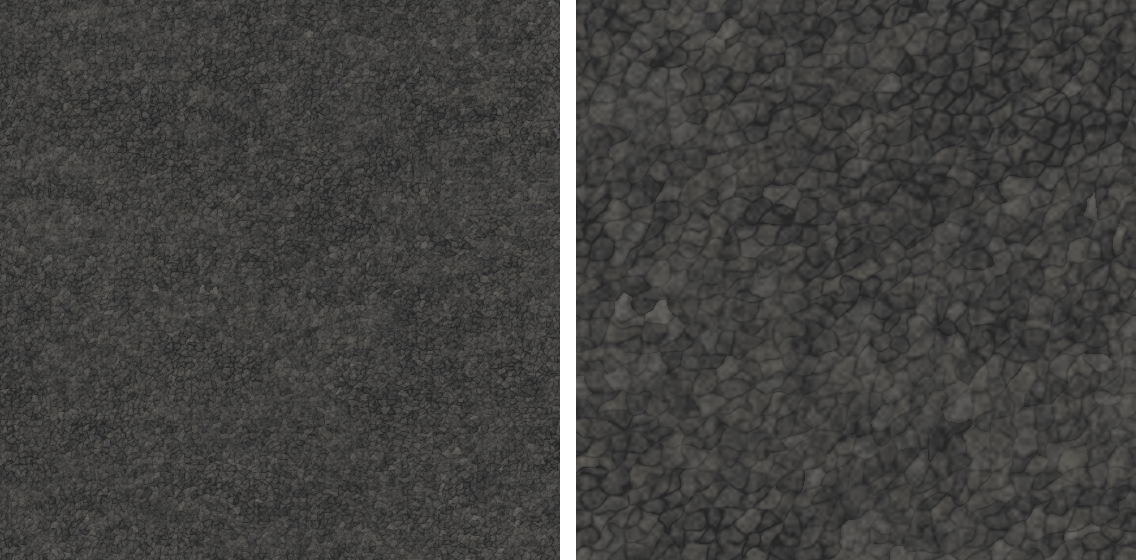
Left: the whole. Right: its middle third, enlarged.
This texture is drawn by a WebGL 2 fragment shader. Its source:

```glsl
#version 300 es
precision highp float;

#define GRAINS 88.0          // grains across the canvas
#define STRETCH 1.28         // elongation of each grain
#define LEAN 0.65            // mean grain direction, radians
#define LEAN_SPREAD 1.5      // variation of that direction
#define WARP 0.55            // outline irregularity, in grains
#define BASE_TONE 0.270
#define GRAIN_CONTRAST 0.070
#define CRACK_DEPTH 0.085
#define CRACK_WIDTH 0.36     // in grains
#define GRIT 0.075
#define RELIEF 0.022
#define WARMTH 0.045

uniform vec2 u_resolution;
out vec4 fragColor;

// Integer hash giving three values in 0..1
vec3 hash3(vec2 cell) {
  uvec3 v = uvec3(ivec3(ivec2(cell), 17)) * 1664525u + 1013904223u;
  v.x += v.y * v.z; v.y += v.z * v.x; v.z += v.x * v.y;
  v ^= v >> 16u;
  v.x += v.y * v.z; v.y += v.z * v.x; v.z += v.x * v.y;
  return vec3(v >> 8u) / 16777216.0;
}

float valueNoise(vec2 p) {
  vec2 i = floor(p), f = fract(p);
  f = f * f * (3.0 - 2.0 * f);
  float low = mix(hash3(i).x, hash3(i + vec2(1, 0)).x, f.x);
  float high = mix(hash3(i + vec2(0, 1)).x, hash3(i + vec2(1, 1)).x, f.x);
  return mix(low, high, f.y);
}

// Turn into the grain's own axes: x along, y across
vec2 toGrainAxes(vec2 d, float angle) {
  float c = cos(angle), s = sin(angle);
  return vec2(c * d.x + s * d.y, c * d.y - s * d.x);
}

// Nearest stretched grain: offset from its centre, gap to its neighbour
void findGrain(vec2 p, float lean, out vec2 offset, out float gap, out vec2 id) {
  vec2 base = floor(p);
  float nearest = 9.0, second = 9.0;
  for (int y = -2; y <= 2; y++) {
    for (int x = -2; x <= 2; x++) {
      vec2 cell = base + vec2(x, y);
      vec3 h = hash3(cell);
      vec2 d = p - cell - 0.5 - 0.85 * (h.xy - 0.5);
      float angle = lean + (h.z - 0.5) * 0.9;
      float reach = length(toGrainAxes(d, angle) * vec2(1.0 / STRETCH, STRETCH));
      if (reach < nearest) {
        second = nearest;
        nearest = reach;
        offset = d;
        id = cell;
      } else {
        second = min(second, reach);
      }
    }
  }
  gap = second - nearest;
}

void main() {
  vec2 uv = gl_FragCoord.xy / u_resolution.y;

  // Wavy grain outlines and drifting direction
  vec2 wobble = vec2(valueNoise(uv * 130.0), valueNoise(uv * 130.0 + 311.0)) - 0.5;
  float lean = LEAN + LEAN_SPREAD * (valueNoise(uv * 7.0 + 53.0) - 0.5);
  vec2 offset, id;
  float gap;
  findGrain(uv * GRAINS + WARP * wobble, lean, offset, gap, id);
  vec3 grain = hash3(id + 907.0);

  // Grain tone, with a few pale chips and light from the upper left
  float tone = BASE_TONE + GRAIN_CONTRAST * (grain.x - 0.5);
  tone += 0.05 * smoothstep(0.94, 1.0, grain.y);
  tone += RELIEF * dot(offset, vec2(-0.6, 0.8));

  // Uneven cracks, deeper along broad wrinkles
  float patches = valueNoise(uv * vec2(16.0, 30.0) + 71.0);
  float crack = 1.0 - smoothstep(0.0, CRACK_WIDTH, gap);
  tone -= CRACK_DEPTH * crack * mix(0.4, 1.1, patches);

  // Surface grit and slow unevenness
  tone += GRIT * (valueNoise(uv * 210.0 + 19.0) - 0.5);
  tone += GRIT * (valueNoise(uv * 430.0 + 37.0) - 0.5);
  tone += 0.03 * (valueNoise(uv * vec2(22.0, 38.0) + 5.0) - 0.5);
  tone += 0.018 * (valueNoise(uv * 5.0 + 91.0) - 0.5);
  tone = clamp(tone, 0.15, 0.42);

  // Paler stone turns slightly warm
  float warm = WARMTH * smoothstep(0.18, 0.32, tone) * mix(0.3, 1.4, grain.z);
  vec3 color = tone * (1.0 + warm * vec3(0.5, 0.0, -0.9));
  fragColor = vec4(color, 1.0);
}
```
